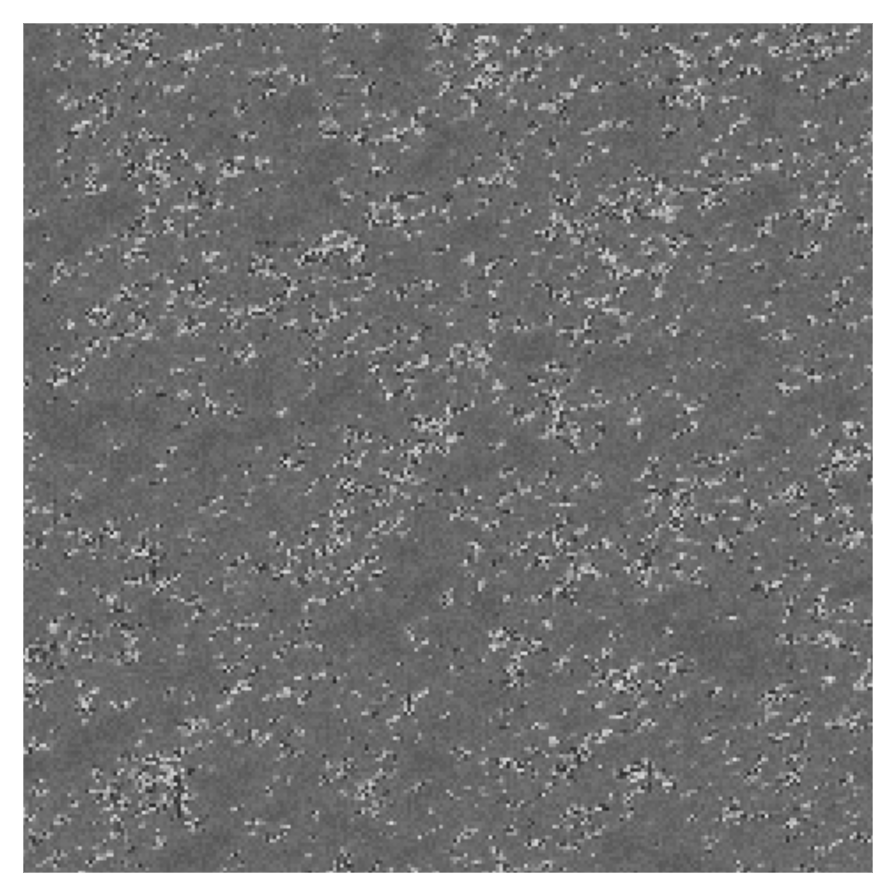
A three.js fragment shader for this texture:

```glsl
varying vec2 vUv;

const float MARGIN = 0.026;
const float GRAINS = 240.0;
const vec2 FLECK_AXIS = vec2(0.91, 0.41);
const float STONE_GREY = 0.412;
const float PAPER_WHITE = 1.0;

float hash(vec2 p) {
  vec3 q = fract(p.xyx * vec3(0.1031, 0.1030, 0.0973));
  q += dot(q, q.yzx + 33.33);
  return fract((q.x + q.y) * q.z);
}

float valueNoise(vec2 p) {
  vec2 cell = floor(p);
  vec2 f = fract(p);
  f = f * f * (3.0 - 2.0 * f);
  float low = mix(hash(cell), hash(cell + vec2(1.0, 0.0)), f.x);
  float high = mix(hash(cell + vec2(0.0, 1.0)), hash(cell + 1.0), f.x);
  return mix(low, high, f.y);
}

// Coordinates along and across a direction
vec2 alignTo(vec2 p, vec2 axis) {
  return vec2(dot(p, axis), dot(p, vec2(-axis.y, axis.x)));
}

// Clustered, slightly elongated patches of flecks
float fleckAmount(vec2 p, float cluster) {
  float fleck = valueNoise(p * vec2(0.33, 0.6) + 211.0);
  return smoothstep(0.54, 0.69, mix(cluster, fleck, 0.52));
}

// Grey level of one grain
float grainShade(vec2 grain) {
  vec2 p = alignTo(grain, FLECK_AXIS) + 300.0;
  float broad = valueNoise(p * vec2(0.055, 0.08));
  float medium = valueNoise(p * vec2(0.14, 0.22) + 97.0);
  float cluster = mix(broad, medium, 0.45);
  float amount = fleckAmount(p, cluster);

  float grit = hash(grain + 517.0);
  float speck = mix(-0.24, 0.43, grit);
  float fineTooth = 0.085 * (hash(grain + 803.0) - 0.5);
  float dimming = 0.035 * smoothstep(0.45, 0.15, cluster);
  return STONE_GREY + fineTooth - dimming + amount * speck;
}

// Soft blend between neighbouring grains
float stone(vec2 p) {
  vec2 grain = floor(p);
  vec2 f = smoothstep(0.1, 0.9, fract(p));
  float low = mix(grainShade(grain), grainShade(grain + vec2(1.0, 0.0)), f.x);
  float high = mix(grainShade(grain + vec2(0.0, 1.0)), grainShade(grain + 1.0), f.x);
  return mix(low, high, f.y);
}

// Coverage of a centred square with a soft edge
float squareMask(vec2 uv, float margin, float softness) {
  vec2 d = abs(uv - 0.5) - (0.5 - margin);
  return 1.0 - smoothstep(-softness, softness, max(d.x, d.y));
}

void main() {
  vec2 inner = (vUv - MARGIN) / (1.0 - 2.0 * MARGIN);
  float shade = clamp(stone(inner * GRAINS), 0.0, 1.0);
  float grey = mix(PAPER_WHITE, shade, squareMask(vUv, MARGIN, 0.001));
  gl_FragColor = vec4(vec3(grey), 1.0);
}
```
